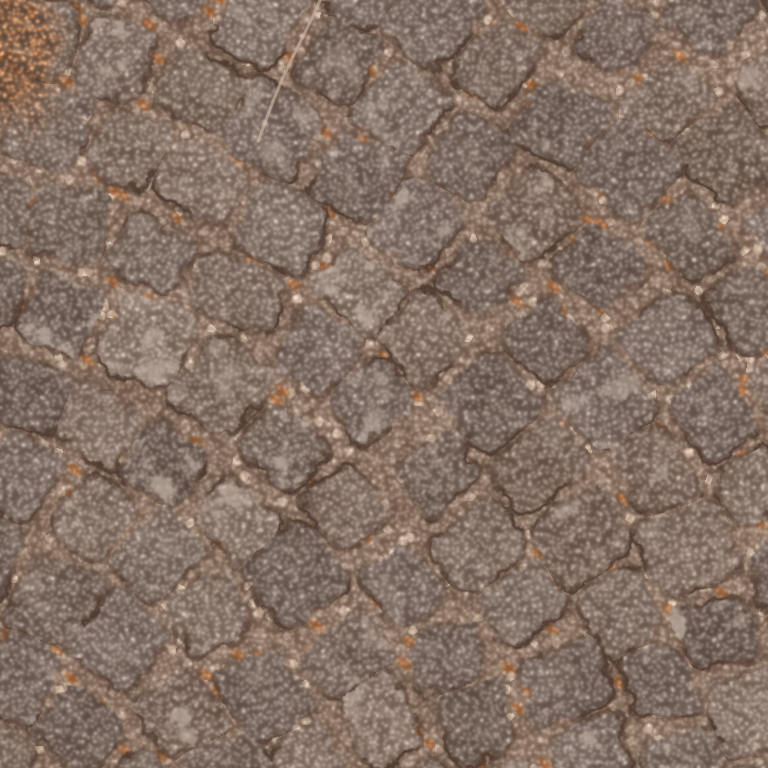
Reproduce this texture procedurally as a Shadertoy shader.

```glsl
// Worn cobblestones laid in curved rows, with gritty brown joints and dry litter.

const vec2 ARC_HUB = vec2(-0.25, -0.30);
const float STONE_PITCH = 0.112;
const vec3 STONE_GREY = vec3(0.495, 0.432, 0.397);
const vec3 STONE_BROWN = vec3(0.540, 0.462, 0.416);
const vec3 STONE_WORN = vec3(0.740, 0.670, 0.620);
const vec3 SOIL = vec3(0.500, 0.405, 0.345);
const vec3 GRIT = vec3(0.680, 0.585, 0.515);
const vec3 PALE_CHIP = vec3(0.800, 0.710, 0.630);
const vec3 CRACK = vec3(0.300, 0.220, 0.180);
const vec3 LITTER = vec3(0.680, 0.440, 0.270);

struct Stone { float dist; float seed; vec2 offset; };

float hash(vec2 p) {
    vec3 q = fract(vec3(p.xyx) * 0.1031);
    q += dot(q, q.yzx + 33.33);
    return fract((q.x + q.y) * q.z);
}

vec2 hash2(vec2 p) {
    return vec2(hash(p), hash(p + 71.7));
}

// Cellular noise: x = soft blobs centred on zero, y = nearest distance, z = its cell value
vec3 cellular(vec2 p) {
    vec2 cell = floor(p);
    float sum = 0.0, nearest = 9.0, value = 0.0;
    for (int y = -1; y <= 1; y++)
    for (int x = -1; x <= 1; x++) {
        vec2 id = cell + vec2(x, y);
        vec2 d = id + hash2(id) - p;
        float dd = dot(d, d);
        sum += exp(-6.0 * dd);
        if (dd < nearest) { nearest = dd; value = hash(id + 19.3); }
    }
    return vec3(sum - 0.52, sqrt(nearest), value);
}

float layeredCells(vec2 p) {
    float total = 0.0, amp = 0.6;
    for (int i = 0; i < 4; i++) {
        total += amp * cellular(p).x;
        p = mat2(1.6, 1.2, -1.2, 1.6) * p + 13.7;
        amp *= 0.55;
    }
    return total;
}

vec2 layeredSines(vec2 p) {
    return sin(p.yx * vec2(9.0, 11.0) + vec2(0.4, 2.1))
         + 0.5 * sin(p.yx * vec2(23.0, 19.0) + p * 8.0 + vec2(1.7, 0.3));
}

float roundedBox(vec2 p, vec2 extent, float radius) {
    vec2 q = abs(p) - extent + radius;
    return length(max(q, 0.0)) + min(max(q.x, q.y), 0.0) - radius;
}

float segment(vec2 p, vec2 a, vec2 b) {
    vec2 ab = b - a;
    return length(p - a - ab * clamp(dot(p - a, ab) / dot(ab, ab), 0.0, 1.0));
}

// Closest stone among rings around a hub; each ring holds stones of equal pitch
Stone closestStone(vec2 p, vec2 hub, float pitch) {
    Stone best = Stone(9.0, 0.0, vec2(0.0));
    vec2 v = p - hub;
    float ring = floor(length(v) / pitch);
    for (int j = -1; j <= 1; j++) {
        float row = ring + float(j);
        float radius = (row + 0.5) * pitch;
        float shift = 7.0 * hash(vec2(row, 5.0));
        float slot = floor(atan(v.y, v.x) * radius / pitch + shift);
        for (int i = -1; i <= 1; i++) {
            vec2 id = vec2(slot + float(i), row) + 40.0;
            vec2 jitter = hash2(id) - 0.5;
            vec2 vary = hash2(id + 23.0) - 0.5;
            float angle = (id.x - 39.5 + 0.22 * jitter.x - shift) * pitch / radius;
            vec2 offset = v - (radius + 0.16 * pitch * jitter.y) * vec2(cos(angle), sin(angle));
            float tilt = angle + 0.35 * vary.x;
            vec2 axis = vec2(cos(tilt), sin(tilt));
            vec2 local = vec2(dot(offset, axis), dot(offset, vec2(-axis.y, axis.x)));
            local.x += 0.3 * vary.y * local.y;
            vec2 extent = pitch * (0.425 + 0.13 * (hash2(id + 57.0) - 0.5));
            float d = roundedBox(local, extent, pitch * 0.17);
            if (d < best.dist) best = Stone(d, hash(id + 83.0), offset);
        }
    }
    return best;
}

vec3 stoneColor(vec2 p, Stone s, float grain, float mottle) {
    vec3 color = mix(STONE_GREY, STONE_BROWN, smoothstep(0.3, 1.0, s.seed));
    color += 0.07 * (fract(s.seed * 17.3) - 0.5) + 0.06 * mottle + 0.13 * grain;
    float wear = smoothstep(0.02, 0.55, layeredCells(p * 21.0 + s.seed * 30.0));
    return mix(color, STONE_WORN, wear * mix(0.15, 0.75, smoothstep(0.45, 0.9, fract(s.seed * 7.9))));
}

vec3 jointColor(vec2 p, float grain, float mottle) {
    vec3 chip = cellular(p * 72.0);
    float body = smoothstep(0.65, 0.2, chip.y);
    vec3 color = mix(SOIL, GRIT, 0.25 + 0.6 * chip.z * body + 0.3 * mottle);
    color = mix(color, PALE_CHIP, body * smoothstep(0.86, 0.94, chip.z));
    vec3 flake = cellular(mat2(0.8, 0.6, -0.6, 0.8) * p * vec2(34.0, 58.0));
    color = mix(color, LITTER, 0.75 * smoothstep(0.45, 0.25, flake.y) * step(flake.z, 0.09));
    return color + 0.12 * grain;
}

void mainImage(out vec4 fragColor, in vec2 fragCoord) {
    vec2 p = fragCoord / iResolution.y;
    float grain = cellular(p * 145.0).x + 0.6 * cellular(p * vec2(62.0, 85.0) + 9.0).x;
    float mottle = layeredCells(p * 13.0);

    // Stones with chipped outlines
    Stone s = closestStone(p + 0.006 * layeredSines(p), ARC_HUB, STONE_PITCH);
    float edge = s.dist + 0.011 * layeredCells(p * 32.0 + 4.0);
    float heap = smoothstep(0.11, 0.04, length((p - vec2(0.02, 0.94)) * vec2(1.3, 0.8)) + 0.03 * mottle);
    float cover = smoothstep(0.003, -0.003, edge) * (1.0 - heap);
    vec3 color = mix(jointColor(p, grain, mottle), stoneColor(p, s, grain, mottle), cover);

    // Broken dark cracks, deeper below each stone
    float below = smoothstep(0.02, -0.04, s.offset.y);
    float depth = clamp(0.25 + 0.4 * below + 1.1 * layeredCells(p * 10.0 + 31.0), 0.0, 0.9);
    float rim = (edge - 0.002) / 0.0042;
    color = mix(color, CRACK, depth * exp(-rim * rim));

    // Leaf heap and one dry stem
    color = mix(color, mix(CRACK, LITTER, 0.7 + 0.9 * grain), 0.55 * heap);
    float stem = segment(p + 0.002 * sin(p.yx * 30.0), vec2(0.335, 0.815), vec2(0.415, 1.0));
    color = mix(color, PALE_CHIP, 0.65 * smoothstep(0.003, 0.001, stem));

    fragColor = vec4(clamp(color, 0.0, 1.0), 1.0);
}
```
